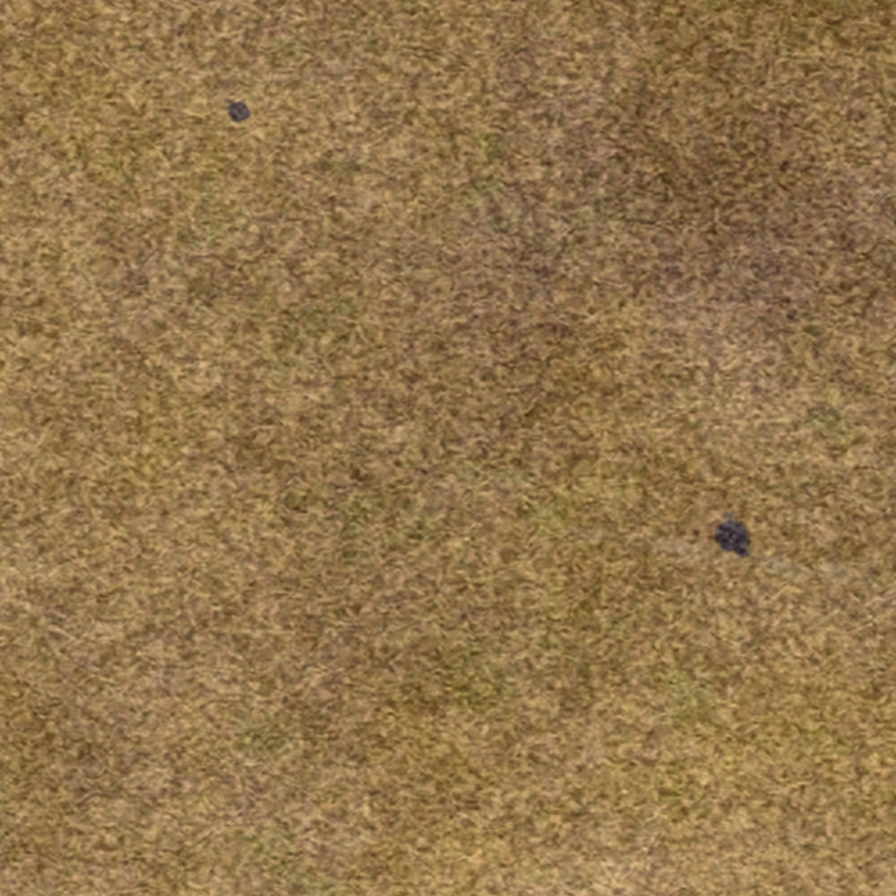
This texture is drawn by a WebGL 1 fragment shader. Its source:

```glsl
precision highp float;
// Dry, matted hillside grass seen from afar, with two dark stones and a faint pale track.
uniform vec2 u_resolution;

const vec3 STRAW = vec3(0.578, 0.460, 0.294);
const vec3 LIGHT_TINT = vec3(1.0, 0.93, 0.76);
const vec3 MAUVE_SHIFT = vec3(-0.004, -0.002, 0.06);
const vec3 OLIVE_SHIFT = vec3(-0.035, 0.006, -0.03);
const vec3 STONE = vec3(0.27, 0.23, 0.25);
const vec3 TRACK = vec3(0.62, 0.54, 0.42);

float hash(vec2 p) {
  vec3 q = fract(vec3(p.xyx) * 0.1031);
  q += dot(q, q.yzx + 33.33);
  return fract((q.x + q.y) * q.z);
}

// Smooth value noise centred on zero.
float noise(vec2 p) {
  vec2 cell = floor(p);
  vec2 f = fract(p);
  f = f * f * (3.0 - 2.0 * f);
  float low = mix(hash(cell), hash(cell + vec2(1.0, 0.0)), f.x);
  float high = mix(hash(cell + vec2(0.0, 1.0)), hash(cell + 1.0), f.x);
  return mix(low, high, f.y) - 0.5;
}

float fbm(vec2 p) {
  float sum = 0.0;
  float weight = 0.5;
  for (int i = 0; i < 5; i++) {
    sum += weight * noise(p);
    p = mat2(1.6, 1.2, -1.2, 1.6) * p + 17.3;
    weight *= 0.55;
  }
  return sum;
}

// Short matted blades, mostly lying sideways, crossed by slanted ones.
float grassGrain(vec2 p) {
  vec2 bend = vec2(noise(p * 62.0 + 9.0), noise(p * 58.0 + 71.0));
  vec2 q = p + 0.006 * bend;
  float blades = noise(q * vec2(135.0, 230.0) + 31.0);
  float rising = noise(mat2(0.87, 0.5, -0.5, 0.87) * q * vec2(150.0, 235.0) + 83.0);
  float falling = noise(mat2(0.87, -0.5, 0.5, 0.87) * q * vec2(170.0, 240.0) + 307.0);
  float fine = noise(p * vec2(250.0, 285.0) + 140.0);
  return 0.42 * blades + 0.36 * rising + 0.32 * falling + 0.26 * fine;
}

// Soft round weight around a centre.
float glow(vec2 p, vec2 centre, vec2 radius) {
  vec2 d = (p - centre) / radius;
  return exp(-dot(d, d));
}

// Coverage of a rough stone.
float stoneMask(vec2 p, vec2 centre, vec2 radius) {
  vec2 d = p - centre;
  d.x += 0.2 * d.y;
  float edge = length(d / radius) + 0.6 * noise(p * 110.0);
  return 1.0 - smoothstep(0.65, 1.2, edge);
}

// Coverage of a worn line that fades at both ends and breaks up along its length.
float trackMask(vec2 p, vec2 start, vec2 end, float width) {
  vec2 along = end - start;
  float t = clamp(dot(p - start, along) / dot(along, along), 0.0, 1.0);
  float d = length(p - start - along * t) + 0.01 * noise(p * 45.0);
  float fade = smoothstep(0.0, 0.15, t) * (1.0 - smoothstep(0.88, 1.0, t));
  return fade * (0.8 + noise(p * 30.0)) * (1.0 - smoothstep(0.1 * width, width, abs(d)));
}

vec3 grassColor(vec2 p, float grain) {
  float shade = 0.16 * fbm(p * vec2(5.0, 7.0) + 4.0);
  shade += 0.075 * noise(p * vec2(34.0, 52.0) + 55.0);
  shade += 0.075 * glow(p, vec2(0.6, 0.0), vec2(0.4, 0.13));
  shade += 0.025 * glow(p, vec2(0.2, 0.8), vec2(0.25));

  float shadow = glow(p, vec2(0.85, 0.76), vec2(0.22, 0.2));
  shadow += 0.7 * glow(p, vec2(0.57, 0.7), vec2(0.09, 0.14));
  shade -= 0.055 * shadow;

  float mauve = 1.6 * fbm(p * 6.0 + 42.0) + 0.55 * shadow;
  mauve += 0.8 * noise(p * 70.0 + 23.0);
  float olive = smoothstep(0.06, 0.4, fbm(p * vec2(13.0, 17.0) + 91.0));
  float speckle = noise(p * 110.0 + 63.0);

  vec3 color = STRAW + LIGHT_TINT * (shade + 0.45 * grain);
  color += MAUVE_SHIFT * mauve + OLIVE_SHIFT * olive;
  return color + vec3(0.025, -0.018, 0.01) * speckle;
}

void main() {
  vec2 p = gl_FragCoord.xy / u_resolution;
  float grain = grassGrain(p);
  vec3 color = grassColor(p, grain);

  float track = trackMask(p, vec2(0.6, 0.415), vec2(0.98, 0.35), 0.014);
  color = mix(color, TRACK + 0.3 * grain, 0.6 * track);

  float stones = stoneMask(p, vec2(0.818, 0.401), vec2(0.018, 0.023));
  stones = max(stones, 0.85 * stoneMask(p, vec2(0.267, 0.876), vec2(0.011, 0.013)));
  color = mix(color, STONE + 0.3 * grain, stones);

  gl_FragColor = vec4(clamp(color, 0.0, 1.0), 1.0);
}
```
